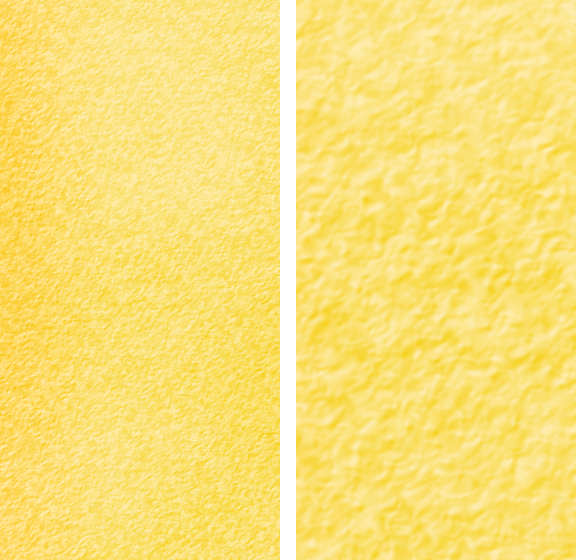
Left: the whole. Right: its middle third, enlarged.
Give the GLSL for this texture, as a Shadertoy shader.

```glsl
// Pale yellow rough plaster: fine flakes leaning up to the right,
// built from warped, stretched value noise with a little side-lit relief,
// over broad soft clouds of lighter and deeper yellow.

float hash(vec2 cell) {
    return fract(sin(dot(cell, vec2(127.1, 311.7))) * 43758.5453);
}

float noise(vec2 p) {
    vec2 cell = floor(p), f = fract(p);
    f = f * f * (3.0 - 2.0 * f);
    return mix(mix(hash(cell), hash(cell + vec2(1, 0)), f.x),
               mix(hash(cell + vec2(0, 1)), hash(cell + vec2(1, 1)), f.x), f.y);
}

float cloud(vec2 p) {
    float sum = 0.0, weight = 0.5;
    for (int i = 0; i < 4; i++) {
        sum += weight * noise(p);
        p = mat2(1.6, 1.2, -1.2, 1.6) * p + 7.3;
        weight *= 0.5;
    }
    return sum / 0.9375;
}

// Soft round patch, 1 at its centre
float patchAt(vec2 p, vec2 centre, vec2 size) {
    vec2 d = (p - centre) / size;
    return exp(-dot(d, d));
}

// Height of the flaky surface, stretched along the lean
float flakes(vec2 p) {
    p += 0.008 * (vec2(noise(p * 60.0), noise(p * 60.0 + 31.0)) - 0.5);
    vec2 q = mat2(0.82, -0.57, 0.57, 0.82) * p * vec2(1.0);
    q *= vec2(68.0, 108.0);
    return 0.50 * noise(q) + 0.32 * noise(q * 1.9 + 17.0) + 0.18 * noise(q * 0.45 + 53.0);
}

void mainImage(out vec4 fragColor, in vec2 fragCoord) {
    vec2 p = fragCoord / iResolution.x;

    // Broad tone: pale upper middle, deeper edges
    float tone = 0.45 + 0.18 * (cloud(p * 2.2 + 4.0) - 0.5);
    tone += 0.09 * patchAt(p, vec2(0.62, 1.36), vec2(0.32, 0.20));
    tone += 0.07 * patchAt(p, vec2(0.45, 1.80), vec2(0.45, 0.30));
    tone += 0.04 * patchAt(p, vec2(0.30, 0.20), vec2(0.40, 0.30));
    tone -= 0.10 * patchAt(p, vec2(1.00, 0.75), vec2(0.40, 0.45));
    tone -= 0.09 * patchAt(p, vec2(0.00, 1.50), vec2(0.14, 0.35));
    tone -= 0.06 * patchAt(p, vec2(0.05, 0.85), vec2(0.25, 0.35));

    // Flakes lit from the upper left, gentler where the plaster is pale
    float height = flakes(p);
    float relief = height - flakes(p + vec2(-0.004, 0.005));
    float strength = mix(1.15, 0.75, smoothstep(0.40, 0.60, tone));
    float blue = tone + strength * (0.48 * (height - 0.5) + 0.24 * relief);
    blue += 0.03 * (noise(p * 240.0) - 0.5);
    blue = clamp(blue, 0.10, 0.68);

    // Deep to pale yellow, warmer toward the left edge
    float t = (blue - 0.22) / 0.38;
    vec3 color = mix(vec3(0.97, 0.84, 0.22), vec3(0.99, 0.91, 0.60), t);
    float warmth = 1.0 - smoothstep(0.0, 0.45, p.x);
    color.g -= 0.022 * warmth * (1.3 - t);
    color.r += 0.012 * warmth;

    fragColor = vec4(clamp(color, 0.0, 1.0), 1.0);
}
```
